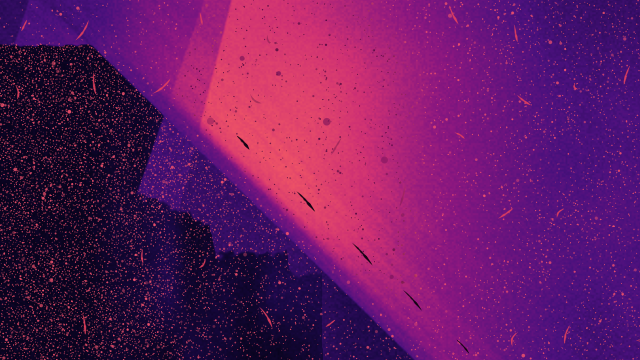
Reproduce this background procedurally as a Shadertoy shader.

```glsl
// Hot pink light raking across tilted violet sheets above a dark, dusty hollow.
// A scalar "heat" field is built from half planes, ramps and noise, then mapped
// to a colour ramp; hashed dust, fibres and dark scratches lie on top.
#define ROOF 0.873            // height of the dark hollow's top edge
#define GLOW 1.52             // strength of the pink light
#define STREAKS 0.6           // streaks parallel to the main diagonal
#define CLOUDS 0.6            // slow unevenness of the light
#define GRAIN 0.16            // fine film grain
#define DUST 0.75             // density of fine dust in the hollow
#define FIBRES 0.4            // share of cells holding a fibre

const vec2 CORNER = vec2(0.255, 0.873);    // upper end of the main diagonal
const vec2 ALONG = vec2(0.7165, -0.6976);  // its direction
const vec3 CORAL = vec3(0.95, 0.32, 0.42);

float hash(vec2 p) { return fract(sin(dot(p, vec2(127.1, 311.7))) * 43758.5453); }

float noise(vec2 p) {
    vec2 i = floor(p), f = fract(p);
    f = f * f * (3.0 - 2.0 * f);
    return mix(mix(hash(i), hash(i + vec2(1, 0)), f.x),
               mix(hash(i + vec2(0, 1)), hash(i + 1.0), f.x), f.y);
}

float fbm(vec2 p) {
    return 0.55 * noise(p) + 0.3 * noise(p * 2.1 + 7.0) + 0.15 * noise(p * 4.3 + 3.0);
}

// Soft step of half width w around zero
float side(float d, float w) { return smoothstep(-w, w, d); }

// Navy, indigo, violet, magenta, pink, coral at heat 0 to 5
vec3 ramp(float h) {
    vec3 c = mix(vec3(0.03, 0.012, 0.11), vec3(0.10, 0.03, 0.27), clamp(h, 0.0, 1.0));
    c = mix(c, vec3(0.29, 0.065, 0.49), clamp(h - 1.0, 0.0, 1.0));
    c = mix(c, vec3(0.54, 0.09, 0.50), clamp(h - 2.0, 0.0, 1.0));
    c = mix(c, vec3(0.81, 0.19, 0.45), clamp(h - 3.0, 0.0, 1.0));
    return mix(c, vec3(0.93, 0.32, 0.40), clamp(h - 4.0, 0.0, 1.0));
}

// Tapered stroke centred at the origin, bent by "bend"
float stroke(vec2 p, vec2 dir, float halfLen, float width, float bend, float px) {
    vec2 q = vec2(dot(p, dir), dot(p, vec2(-dir.y, dir.x)));
    float s = q.x / halfLen;
    float r = width * (1.0 - s * s) * (0.6 + 0.8 * noise(p * 110.0));
    return side(r - abs(q.y + bend * (s * s - 0.5)), px) * (1.0 - smoothstep(0.85, 1.05, abs(s)));
}

// One randomly sized dot per grid cell
float dots(vec2 p, float cells, float density, float radius, float px) {
    vec2 id = floor(p * cells);
    vec2 centre = (id + 0.15 + 0.7 * vec2(hash(id + 3.1), hash(id + 8.7))) / cells;
    float r = radius * (0.6 + 0.8 * hash(id + 5.3));
    return step(hash(id + cells), density) * side(r - length(p - centre), px)
         * (0.35 + 0.65 * hash(id + 1.9));
}

void mainImage(out vec4 fragColor, in vec2 fragCoord) {
    vec2 p = fragCoord / iResolution.y;
    float px = 0.7 / iResolution.y;
    float d = dot(p - CORNER, vec2(-ALONG.y, ALONG.x));
    float t = dot(p - CORNER, ALONG);
    float clouds = fbm(p * 3.5) - 0.5;

    // Light on the upper sheets
    float x = p.x + 0.1 * smoothstep(0.8, 1.0, p.y) + 0.12 * clouds;
    float heat = 1.95 + 1.2 * (1.0 - smoothstep(1.08, 1.68, x));
    heat += GLOW * (1.0 - smoothstep(0.8, 1.26, x))
          * smoothstep(-0.05, 0.42, p.y) * (1.0 - 0.3 * smoothstep(0.65, 1.0, p.y));
    heat -= 0.35 * smoothstep(1.3, 1.8, p.x) * smoothstep(0.4, 1.0, p.y);
    heat += CLOUDS * clouds;
    float streak = 0.6 * noise(vec2(d * 38.0, t * 1.2)) + 0.4 * noise(vec2(d * 90.0, t * 2.0)) - 0.5;
    heat += STREAKS * streak * (1.0 - smoothstep(0.08, 0.4, d));

    // Two slanted seams dim the light to their left
    float seamA = p.x - 0.6435 + 0.25 * (1.0 - p.y);
    float seamB = p.x - 0.567 + 0.348 * (1.0 - p.y);
    heat -= 0.95 * (1.0 - side(seamA, 0.005)) + 0.4 * (1.0 - side(seamB, 0.005));
    heat -= 0.9 * (1.0 - smoothstep(0.2, 0.55, p.x));
    heat = mix(min(heat, 2.45 + 0.8 * streak), heat, smoothstep(0.02, 0.08, d));
    heat -= 0.5 * (1.0 - side(p.x - 0.081 + 0.33 * (1.0 - p.y), 0.004));

    // Indigo layer under the diagonal, then the black hollow with a ragged skyline
    float rough = 0.02 * (noise(p * 70.0) - 0.5) + 0.02 * (noise(p * 25.0) - 0.5);
    float skyline = 0.465 - 0.45 * (p.x - 0.382);
    skyline = mix(skyline, 0.295, side(p.x - 0.59, 0.012));
    skyline = mix(skyline, 0.24, side(p.x - 0.8, 0.006));
    skyline = mix(skyline, -0.2, side(p.x - 0.896, 0.003));
    float hollow = max(side(-seamB, 0.004), side(skyline + rough - p.y, 0.008));
    float indigo = 1.55 - 0.4 * smoothstep(0.8, 1.0, p.x) + 0.25 * (1.0 - side(seamA, 0.004));
    float columns = noise(vec2(p.x * 13.0, p.y * 5.0)) * smoothstep(0.2, 0.5, p.x);
    float under = mix(indigo, 0.1 + 1.15 * columns, hollow);
    float sheet = max(side(d, 0.004), side(p.y - ROOF - 0.3 * rough, 0.004));
    heat = mix(under, heat, sheet);
    vec3 col = ramp(heat + GRAIN * (2.0 * noise(p * 190.0) - 1.0));

    // Dust in turned layers: coral on the dark parts, maroon on the pink
    float pink = smoothstep(3.1, 3.7, heat);
    vec3 speck = mix(CORAL, vec3(0.3, 0.02, 0.24), pink);
    float density = mix(0.09 + 0.12 * smoothstep(1.1, 1.7, p.x),
                        DUST * (1.0 - 0.75 * smoothstep(0.2, 0.9, p.x)), 1.0 - sheet);
    density *= 0.7 + 0.6 * noise(p * 14.0);
    float cells = 125.0, radius = 0.0014;
    for (int i = 0; i < 5; i++) {
        float a = 0.5 + 1.1 * float(i);
        vec2 q = mat2(cos(a), sin(a), -sin(a), cos(a)) * p + 0.37 * float(i);
        col = mix(col, speck, 0.95 * dots(q, cells, density, radius, px));
        cells *= 0.67;
        radius *= 1.3;
        density *= 0.6;
    }
    col = mix(col, vec3(0.45, 0.06, 0.34), 0.8 * pink * dots(p, 8.0, 0.3, 0.008, px));

    // Curled fibres, one per coarse cell at most
    vec2 id = floor(p * 6.0);
    float turn = 1.57 + 2.2 * (hash(id + 2.0) - 0.5);
    vec2 centre = (id + 0.25 + 0.5 * vec2(hash(id + 4.0), hash(id + 6.0))) / 6.0;
    float fibre = stroke(p - centre, vec2(cos(turn), sin(turn)), 0.01 + 0.026 * hash(id + 9.0),
                         0.0028, 0.018 * (hash(id + 12.0) - 0.5), px);
    col = mix(col, mix(vec3(0.9, 0.25, 0.36), speck, pink),
              0.9 * fibre * step(hash(id + 15.0), FIBRES) * (1.0 - 0.6 * pink));

    // Row of dark scratches beside the diagonal
    for (int i = 0; i < 5; i++) {
        float n = float(i);
        vec2 at = vec2(0.676, 0.604) + n * vec2(0.157, -0.146) + 0.02 * sin(n * 1.05) * vec2(1, -1);
        float scratch = stroke(p - at, vec2(0.67, -0.742), 0.027 + 0.004 * n * (4.0 - n),
                               0.0038 - 0.0004 * n, 0.002, px);
        col = mix(col, vec3(0.08, 0.01, 0.08), scratch);
    }
    fragColor = vec4(col, 1.0);
}
```
